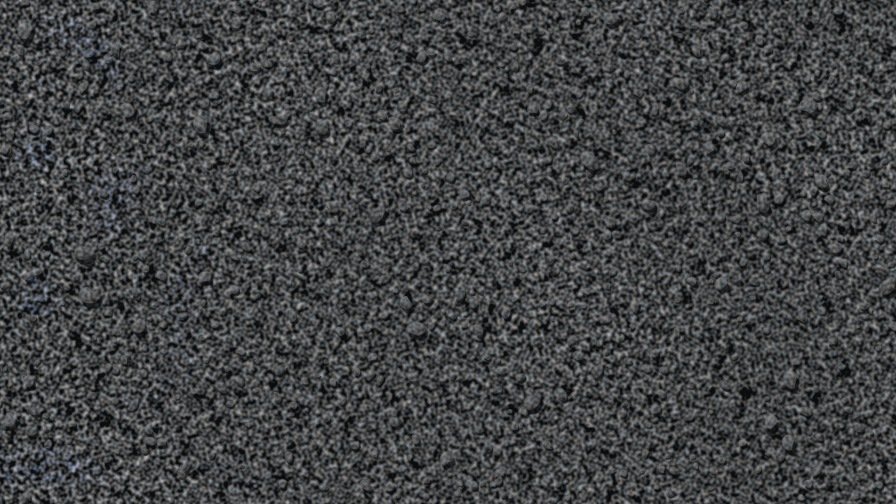
Give the GLSL for this texture, as a WebGL 1 fragment shader.

```glsl
precision highp float;
// Dark asphalt: fine glinting grit with scattered stones, small pits and faint blue stains.

#define BASE_TONE 0.272
#define FINE_FREQ 128.0
#define MID_FREQ 72.0
#define FINE_AMOUNT 0.37
#define MID_AMOUNT 0.31
#define PIT_DEPTH 0.14
#define STONE_LIFT 0.10
#define SHADOW_DEPTH 0.65
#define STAIN_AMOUNT 0.09
#define LIGHT_DIR vec2(-0.45, 0.89)

uniform vec2 u_resolution;

const float TAU = 6.28319;

vec2 hash2(vec2 p) {
  vec3 q = fract(p.xyx * vec3(0.1031, 0.1030, 0.0973));
  q += dot(q, q.yzx + 33.33);
  return fract((q.xx + q.yz) * q.zy);
}

vec2 rotate(vec2 p, float angle) {
  float c = cos(angle), s = sin(angle);
  return vec2(c * p.x - s * p.y, s * p.x + c * p.y);
}

float slope(vec2 corner, vec2 offset) {
  float angle = TAU * hash2(corner).x;
  return dot(vec2(cos(angle), sin(angle)), offset);
}

float gradientNoise(vec2 p) {
  vec2 i = floor(p), f = fract(p);
  vec2 u = f * f * f * (f * (f * 6.0 - 15.0) + 10.0);
  vec2 e = vec2(1.0, 0.0);
  return mix(mix(slope(i, f), slope(i + e.xy, f - e.xy), u.x),
             mix(slope(i + e.yx, f - e.yx), slope(i + e.xx, f - e.xx), u.x), u.y);
}

// Signed distance to a squashed, chipped pebble of radius r.
float stoneDistance(vec2 p, float r, float angle, float squash) {
  vec2 q = rotate(p, angle) * vec2(squash, 1.0);
  float chip = dot(q, vec2(0.6, 0.8)) + 0.35 * r;
  return max(length(q), chip) - r;
}

// Lays one jittered layer of stones with thrown shadows over a tone.
float layStones(float tone, vec2 p, float cells, float density, float radius, float grit) {
  float soft = max(0.0018, 0.7 / u_resolution.y);
  vec2 home = floor(p * cells);
  float shadow = 0.0, cover = 0.0, lit = 0.0;
  for (int y = -1; y <= 1; y++) {
    for (int x = -1; x <= 1; x++) {
      vec2 cell = home + vec2(float(x), float(y));
      vec2 shape = hash2(cell + 71.0);
      vec2 chance = hash2(cell + 137.0);
      float present = step(chance.x, density);
      vec2 local = p - (cell + 0.1 + 0.8 * hash2(cell + cells)) / cells;
      float r = radius * mix(0.55, 1.25, shape.x * shape.x);
      float angle = TAU * shape.y;
      float squash = mix(0.65, 1.0, chance.y);
      float body = stoneDistance(local, r, angle, squash) + 0.0025 * grit;
      float thrown = stoneDistance(local + LIGHT_DIR * r * 0.85, r, angle, squash);
      float mask = present * (1.0 - smoothstep(-soft, soft, body));
      shadow = max(shadow, present * (1.0 - smoothstep(-soft, soft, thrown)));
      lit = mix(lit, dot(local, LIGHT_DIR) / r + 0.5 * (chance.y - 0.5), mask);
      cover = max(cover, mask);
    }
  }
  tone *= 1.0 - SHADOW_DEPTH * shadow * (1.0 - cover);
  float face = BASE_TONE + STONE_LIFT + 0.11 * lit + 0.22 * grit;
  return mix(tone, face, 0.85 * cover);
}

void main() {
  vec2 p = gl_FragCoord.xy / u_resolution.y;
  float across = gl_FragCoord.x / u_resolution.x;

  // Grit, each scale turned to hide its lattice
  float fine = gradientNoise(rotate(p, 0.55) * FINE_FREQ + 40.0);
  float mid = gradientNoise(rotate(p, 1.15) * MID_FREQ + 90.0);
  float clump = gradientNoise(rotate(p, 0.3) * 30.0 + 15.0);
  float broad = gradientNoise(p * 2.3 + 7.0);
  float grit = FINE_AMOUNT * fine + MID_AMOUNT * mid + 0.08 * clump;
  float contrast = 1.0 + 0.15 * broad + 0.12 * (1.0 - smoothstep(0.0, 0.45, across));
  float tone = BASE_TONE + contrast * grit + 0.03 * broad;

  // Pits and stones
  tone -= PIT_DEPTH * smoothstep(0.25, 0.5, -clump);
  tone = layStones(tone, p, 36.0, 0.22, 0.0075, fine);
  tone = layStones(tone, p, 13.0, 0.35, 0.0125, fine);
  tone = clamp(tone, 0.045, 0.85);

  // Cool grey, slight colour in the grains, blue stains toward the left
  float hue = gradientNoise(rotate(p, 0.9) * 95.0 + 200.0);
  float stain = smoothstep(0.15, 0.5, gradientNoise(p * 7.0 + 31.0))
              * (1.0 - smoothstep(0.05, 0.4, across)) * smoothstep(-0.1, 0.4, mid);
  vec3 colour = vec3(tone) + vec3(-0.005, 0.001, 0.005);
  colour += hue * tone * vec3(0.1, 0.0, -0.1);
  colour += STAIN_AMOUNT * stain * vec3(-0.1, 0.25, 1.0);
  gl_FragColor = vec4(colour, 1.0);
}
```
